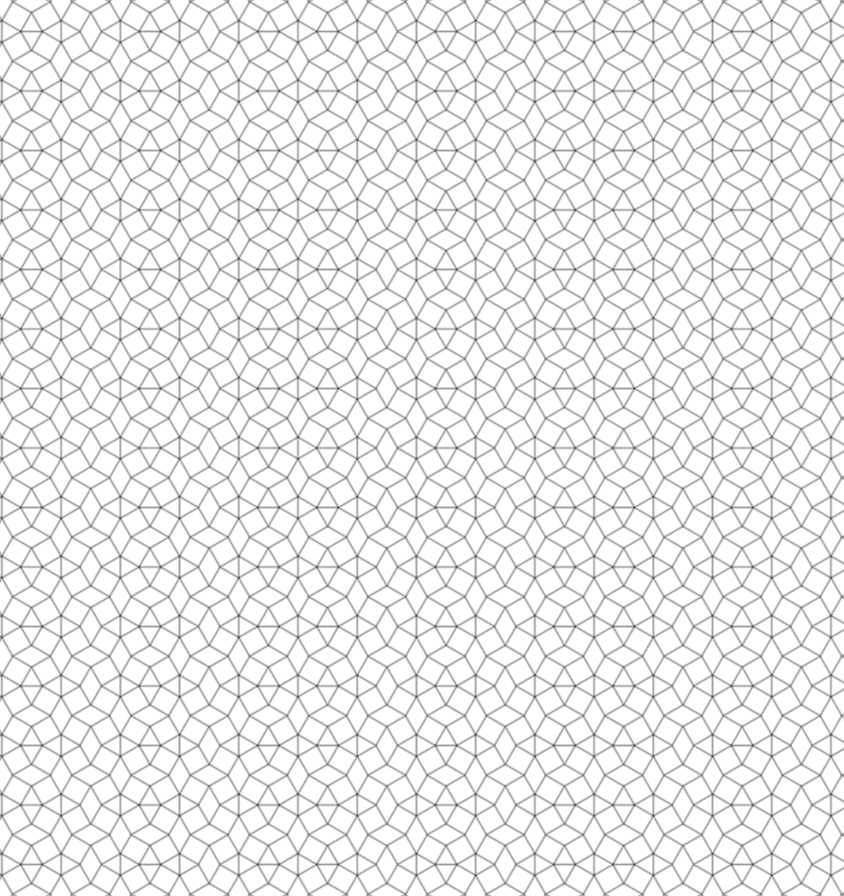
This pattern is drawn by a Shadertoy shader. Its source:

```glsl
// Fine grey line tiling of tilted squares and rhombi, some rhombi split into triangles.

const vec3 PAPER = vec3(1.0);
const vec3 INK = vec3(0.035, 0.015, 0.0);

// All lengths are fractions of the canvas height.
const vec2 CELL = vec2(25.38, 25.5) / 768.0;    // spacing of rhombus centres
const vec2 FIRST_CENTRE = vec2(27.0) / 768.0;
const float LINE_WEIGHT = 0.4 / 512.0;          // ink per unit of line length
const float LINE_SPREAD = 1.04 / 512.0;         // soft half width of a line

// Equilateral geometry, in cells: half an edge plus a triangle height fills one cell.
const float EDGE = 2.0 / (1.0 + sqrt(3.0));
const float HALF_EDGE = 0.5 * EDGE;
const float TRIANGLE_HEIGHT = 0.5 * sqrt(3.0) * EDGE;

float segmentDistance(vec2 p, vec2 a, vec2 b) {
    vec2 ab = b - a;
    float t = clamp(dot(p - a, ab) / dot(ab, ab), 0.0, 1.0);
    return length(p - a - ab * t);
}

// Soft line profile that keeps its total ink when it is widened.
float lineInk(float dist, float weight, float spread) {
    return min(weight / spread, 1.0) * max(0.0, 1.0 - dist / spread);
}

// Crossbars lie on even rows; upright ones skip columns in a cycle of five.
bool hasCrossbar(vec2 site) {
    bool evenRow = mod(site.y, 2.0) < 0.5;
    bool lying = mod(site.x, 2.0) > 0.5;
    float column = mod(floor(site.x * 0.5), 5.0);
    return evenRow && (lying || mod(column, 2.0) < 0.5);
}

// Paper left uncovered by the rhombus centred on one site.
float rhombusClear(vec2 p, vec2 site, float weight, float spread) {
    vec2 q = abs(p - site);
    if (mod(site.x + site.y, 2.0) > 0.5) q = q.yx;

    vec2 side = vec2(HALF_EDGE, 0.0);
    vec2 tip = vec2(0.0, TRIANGLE_HEIGHT);
    float outline = segmentDistance(q, side, tip) * CELL.y;
    float clearPart = 1.0 - lineInk(outline, weight, spread);

    if (hasCrossbar(site)) {
        float bar = segmentDistance(q, -side, side) * CELL.y;
        clearPart *= 1.0 - lineInk(bar, weight, spread);
    }
    return clearPart;
}

void mainImage(out vec4 fragColor, in vec2 fragCoord) {
    vec2 p = (fragCoord / iResolution.y - FIRST_CENTRE) / CELL;
    float spread = max(LINE_SPREAD, 1.04 / iResolution.y);

    // Overlay the four nearest rhombi, so that junctions darken.
    vec2 base = floor(p);
    float clearPart = 1.0;
    for (int j = 0; j < 2; j++) {
        for (int i = 0; i < 2; i++) {
            vec2 site = base + vec2(float(i), float(j));
            clearPart *= rhombusClear(p, site, LINE_WEIGHT, spread);
        }
    }
    fragColor = vec4(mix(INK, PAPER, clearPart), 1.0);
}
```
